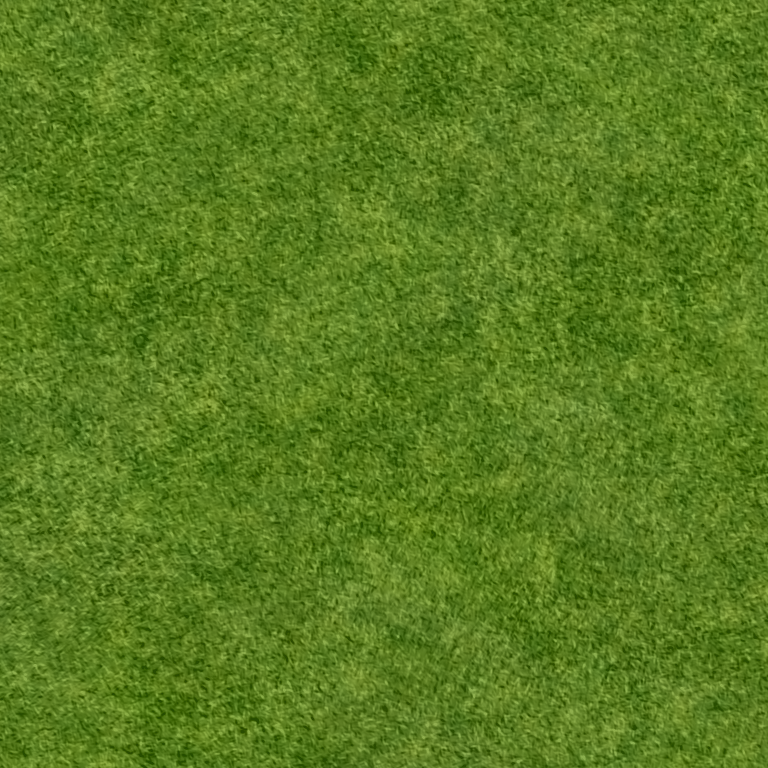
Give the GLSL for this texture, as a three.js fragment shader.

```glsl
// Closely mown lawn: short tangled blades over soft clumps and tonal patches.
varying vec2 vUv;

// Four random values per cell and seed
vec4 hash4(vec2 cell, float seed) {
  vec4 h = fract(vec4(cell.xyx, cell.y + seed) * vec4(0.1031, 0.1030, 0.0973, 0.1099) + seed * 0.137);
  h += dot(h, h.wzxy + 33.33);
  return fract((h.xxyz + h.yzzw) * h.zywx);
}

// Irregular smooth variation from warped, rotated sine layers, about -1 to 1
float sinePatches(vec2 p) {
  float sum = 0.0;
  float weight = 0.5;
  for (int i = 0; i < 5; i++) {
    p += 0.8 * sin(p.yx * 0.7 + vec2(1.3, 4.1));
    sum += weight * sin(p.x) * cos(p.y + 0.6);
    p = mat2(0.8, 0.6, -0.6, 0.8) * p * 1.65 + 2.7;
    weight *= 0.8;
  }
  return sum;
}

// Leaning direction of the turf, drifting slowly across the lawn
float leanAngle(vec2 uv) {
  return 2.45 + 0.35 * sin(uv.x * 5.0 + 2.0 * sin(uv.y * 4.0)) + 0.25 * sin(uv.y * 9.0 - uv.x * 6.0);
}

// Cellular sum of light and dark strokes, each fading out within one cell
float strokes(vec2 uv, float cells, float width, float spread, float seed) {
  vec2 p = uv * cells;
  vec2 home = floor(p);
  float sum = 0.0;
  for (int y = -1; y <= 1; y++) {
    for (int x = -1; x <= 1; x++) {
      vec2 cell = home + vec2(float(x), float(y));
      float lean = leanAngle(cell / cells);
      for (int n = 0; n < 4; n++) {
        vec4 rnd = hash4(cell + 7.0, seed + float(n) * 3.7);
        float angle = lean + (rnd.z - 0.5) * spread;
        vec2 along = vec2(cos(angle), sin(angle));
        vec2 d = p - cell - rnd.xy;
        vec2 local = vec2(dot(d, along), dot(d, vec2(-along.y, along.x)) / width);
        float body = max(0.0, 1.0 - dot(local, local));
        sum += (rnd.w * 2.0 - 1.0) * body * body;
      }
    }
  }
  return sum;
}

void main() {
  // Fine blades, the tufts they gather into, and broad worn or lush areas
  float blades = strokes(vUv, 158.0, 0.4, 2.2, 1.0);
  float tufts = strokes(vUv, 30.0, 0.65, 3.1, 23.0);
  float patches = sinePatches(vUv * vec2(10.0, 14.0) + 3.0);
  float dryness = sinePatches(vUv.yx * vec2(9.0, 7.0) + 11.0);

  // Rougher turf has stronger shadows between its blades
  float roughness = 1.62 + 0.3 * sinePatches(vUv * 13.0 + 20.0);
  float tone = blades * roughness + tufts * 0.42 + patches * 0.52;
  tone = clamp(tone, -2.6, 2.8);

  // Shade from deep green gaps to pale sunlit tips
  vec3 grass = vec3(0.350, 0.485, 0.125) + tone * vec3(0.072, 0.071, 0.061);

  // Dry and lush areas, with slight colour changes between tufts
  grass += dryness * vec3(0.012, 0.002, 0.026);
  grass += tufts * vec3(0.006, -0.002, -0.008);

  gl_FragColor = vec4(clamp(grass, 0.0, 1.0), 1.0);
}
```
